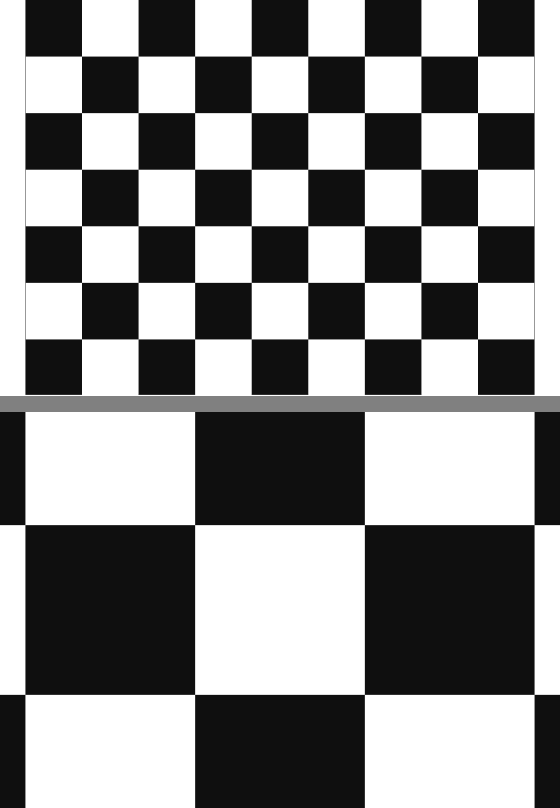
Top, the full canvas; bottom, a detail of the centre.
Write a Shadertoy shader that draws this pattern.

```glsl
const float COLUMNS = 9.0;        // squares across the board
const float ROWS = 7.0;           // squares down the canvas height
const float BOTTOM_GAP = 0.02;    // pale sliver under the last row, in squares
const vec3 DARK = vec3(0.06);
const vec3 LIGHT = vec3(1.0);

// Signed distance to the nearest grid line: positive in even squares
vec2 alternatingDistance(vec2 p) {
    return 0.5 - abs(mod(p + 0.5, 2.0) - 1.0);
}

// Share of a pixel lying inside an edge at signed distance d
float coverage(float d, float pixel) {
    return clamp(0.5 + d / pixel, 0.0, 1.0);
}

void mainImage(out vec4 fragColor, in vec2 fragCoord) {
    // Square units, counted from the top left corner of the board
    float pixel = ROWS / iResolution.y;
    vec2 fromTopCentre = vec2(fragCoord.x - 0.5 * iResolution.x,
                              iResolution.y - fragCoord.y);
    vec2 cell = fromTopCentre * pixel + vec2(0.5 * COLUMNS, 0.0);

    // Checker: dark where both axes share the same sign
    vec2 side = clamp(2.0 * alternatingDistance(cell) / pixel, -1.0, 1.0);
    float checker = 0.5 + 0.5 * side.x * side.y;

    // Board limits: pale margins left, right and below
    float halfWidth = 0.5 * COLUMNS;
    float board = coverage(halfWidth - abs(cell.x - halfWidth), pixel)
                * coverage(ROWS - BOTTOM_GAP - cell.y, pixel);

    // In the outer columns the board edge already coincides with a grid line
    float dark = min(checker, board);
    fragColor = vec4(mix(LIGHT, DARK, dark), 1.0);
}
```
